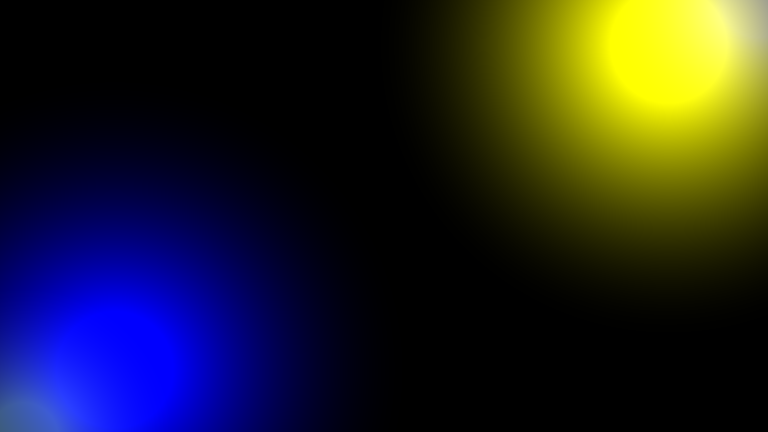
Give the GLSL for this background, as a WebGL 1 fragment shader.

```glsl
precision highp float;

uniform vec2 u_resolution;

const vec3 YELLOW = vec3(1.0, 1.0, 0.0);
const vec3 CREAM = vec3(0.0, 0.0, 0.56);
const vec3 BLUE = vec3(0.0, 0.0, 1.0);
const vec3 SKY = vec3(0.24, 0.36, 0.0);

// Flat core that fades quadratically to nothing at the reach radius
float glow(vec2 point, vec2 center, float core, float reach) {
  float fade = clamp((reach - distance(point, center)) / (reach - core), 0.0, 1.0);
  return fade * fade;
}

// A wide coloured light with a smaller highlight added on top
vec3 lamp(vec2 point, vec2 center, vec3 color, vec2 highlightCenter, vec3 highlight) {
  float body = glow(point, center, 0.135, 0.69);
  float shine = glow(point, highlightCenter, 0.08, 0.36);
  return color * body + highlight * shine;
}

void main() {
  // Canvas heights as the unit; the yellow lamp is anchored to the right edge
  vec2 point = gl_FragCoord.xy / u_resolution.y;
  vec2 corner = vec2(u_resolution.x / u_resolution.y, 1.0);

  vec3 color = lamp(point, vec2(0.266, 0.144), BLUE, vec2(0.055, -0.012), SKY);
  color += lamp(point, corner - vec2(0.23, 0.104), YELLOW, corner - vec2(0.025, 0.007), CREAM);

  gl_FragColor = vec4(min(color, 1.0), 1.0);
}
```
